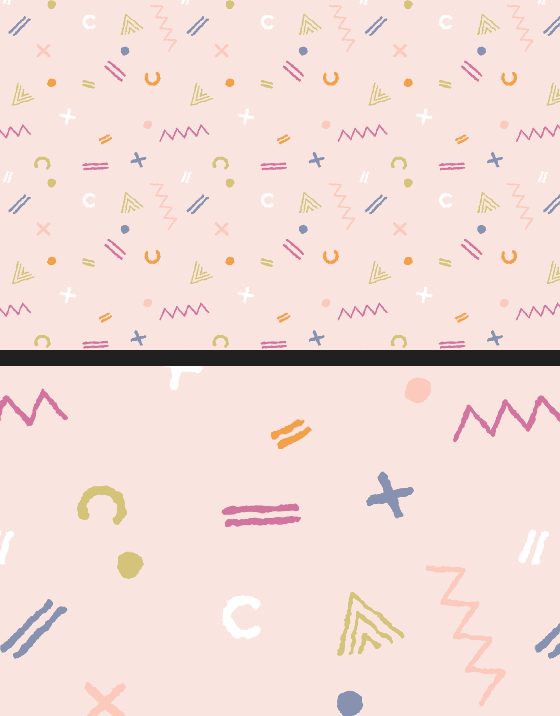
Top: the whole. Bottom: its middle third, enlarged.
Reproduce this pattern procedurally as a Shadertoy shader.

```glsl
// Hand-drawn confetti on blush: bars, dots, crosses, arcs, zigzags and nested chevrons.
// One square tile repeats; each mark wraps around its own centre, so none is cut at a seam.
// Distances are measured in 1/480 of the canvas height, with noise roughening the ink.

const float TILE = 244.5;
vec2 point;    // canvas position, y downwards
vec3 canvas;   // colour painted so far

float hash(vec2 p) {
    p = fract(p * vec2(0.1031, 0.1137));
    p += dot(p, p.yx + 33.33);
    return fract((p.x + p.y) * p.x * 17.3);
}

float noise(vec2 p) {
    vec2 i = floor(p), f = fract(p);
    f = f * f * (3.0 - 2.0 * f);
    return mix(mix(hash(i), hash(i + vec2(1, 0)), f.x),
               mix(hash(i + vec2(0, 1)), hash(i + 1.0), f.x), f.y);
}

// Wrapped position relative to a mark, with a slight hand wobble
vec2 around(vec2 centre) {
    vec2 q = mod(point - centre + 0.5 * TILE, TILE) - 0.5 * TILE;
    vec2 s = q * 0.3 + centre + 300.0;
    return q + 1.2 * (vec2(noise(s), noise(s + 71.0)) - 0.5);
}

void paint(float d, vec2 q, vec3 ink) {
    d += 0.7 * (noise(q * 0.9 + 400.0) - 0.5);
    float aa = 0.5 * 480.0 / iResolution.y;
    canvas = mix(canvas, ink, 1.0 - smoothstep(-aa, aa, d));
}

float segment(vec2 q, vec2 a, vec2 b) {
    vec2 e = b - a;
    return length(q - a - e * clamp(dot(q - a, e) / dot(e, e), 0.0, 1.0));
}

void bars(vec2 centre, vec2 halfBar, vec2 offset, vec3 ink) {
    vec2 q = around(centre);
    float d = min(segment(q - offset, -halfBar, halfBar), segment(q + offset, -halfBar, halfBar));
    paint(d - 1.55, q, ink);
}

void cross2(vec2 centre, vec2 armA, vec2 armB, vec3 ink) {
    vec2 q = around(centre);
    paint(min(segment(q, -armA, armA), segment(q, -armB, armB)) - 2.1, q, ink);
}

void dot2(vec2 centre, vec3 ink) {
    vec2 q = around(centre);
    paint(length(q) - 5.9, q, ink);
}

// Ring with a gap facing the given direction
void arc(vec2 centre, vec2 gapDir, float gap, float radius, vec3 ink) {
    vec2 q = around(centre);
    vec2 g = vec2(dot(q, gapDir), abs(gapDir.x * q.y - gapDir.y * q.x));
    float d = atan(g.y, g.x) > gap ? abs(length(g) - radius)
                                   : length(g - radius * vec2(cos(gap), sin(gap)));
    paint(d - 2.2, q, ink);
}

// Eight strokes; every odd corner is pushed aside
void zigzag(vec2 start, vec2 stride, vec2 push, vec3 ink) {
    vec2 middle = start + 4.0 * stride;
    vec2 q = around(middle), a = start - middle;
    float d = 1e3;
    for (int k = 1; k <= 8; k++) {
        vec2 b = start - middle + float(k) * stride + float(k % 2) * push;
        d = min(d, segment(q, a, b));
        a = b;
    }
    paint(d - 1.15, q, ink);
}

// Three chevrons shrinking towards the centre
void chevrons(vec2 centre, vec2 footA, vec2 apex, vec2 footB, vec3 ink) {
    vec2 q = around(centre);
    float d = 1e3;
    for (int k = 0; k < 3; k++) {
        float s = 1.0 - 0.35 * float(k);
        d = min(d, min(segment(q, s * footA, s * apex), segment(q, s * apex, s * footB)));
    }
    paint(d - 0.95, q, ink);
}

void mainImage(out vec4 fragColor, in vec2 fragCoord) {
    point = vec2(fragCoord.x, iResolution.y - fragCoord.y) * 480.0 / iResolution.y;
    canvas = vec3(0.977, 0.894, 0.879);
    vec3 olive = vec3(0.83, 0.77, 0.48), blue = vec3(0.53, 0.57, 0.69);
    vec3 rose = vec3(0.82, 0.46, 0.62), peach = vec3(0.99, 0.79, 0.74);
    vec3 orange = vec3(0.95, 0.63, 0.29), white = vec3(1.0);

    bars(vec2(26.8, 35.7), vec2(10.5, -10.5), vec2(3.0, 1.5), blue);
    bars(vec2(158, 97.5), vec2(11, 9.5), vec2(2.3, -3.6), rose);
    bars(vec2(121.5, 115.7), vec2(6.8, 1.7), vec2(0, -2.7), olive);
    bars(vec2(144.5, 190.8), vec2(6.0, -3.1), vec2(1.7, 2.0), orange);
    bars(vec2(131, 228.2), vec2(15.8, -0.9), vec2(0.7, 2.9), rose);
    bars(vec2(11, 242.8), vec2(2.0, -6.2), vec2(2.9, 0.2), white);
    dot2(vec2(70.8, 6.3), olive);
    dot2(vec2(171.5, 70), blue);
    dot2(vec2(70.8, 113.4), orange);
    dot2(vec2(202.7, 171), peach);
    cross2(vec2(59.5, 69.5), vec2(7.5, 7.0), vec2(7.2, -7.2), peach);
    cross2(vec2(93, 159.6), vec2(-2.0, 9.0), vec2(8.8, 1.5), white);
    cross2(vec2(190, 219.3), vec2(3.2, 8.4), vec2(9.0, -2.4), blue);
    arc(vec2(123.3, 30.2), vec2(1, 0), 0.85, 7.8, white);
    arc(vec2(209, 106.5), vec2(-0.1, -0.995), 0.95, 8.8, orange);
    arc(vec2(58.2, 225.4), vec2(-0.17, 0.985), 1.1, 8.8, olive);
    zigzag(vec2(220, 194), vec2(8.25, -1.25), vec2(-2.2, -13.7), rose);
    zigzag(vec2(207.5, 8.2), vec2(3.0, 7.7), vec2(13, -6.7), peach);
    chevrons(vec2(180.5, 46.3), vec2(-13.5, 0.5), vec2(-7.5, -26.5), vec2(15, -7.5), olive);
    chevrons(vec2(36, 126), vec2(-11, -12), vec2(-18.5, 18.5), vec2(10, 9), olive);
    fragColor = vec4(canvas, 1.0);
}
```
